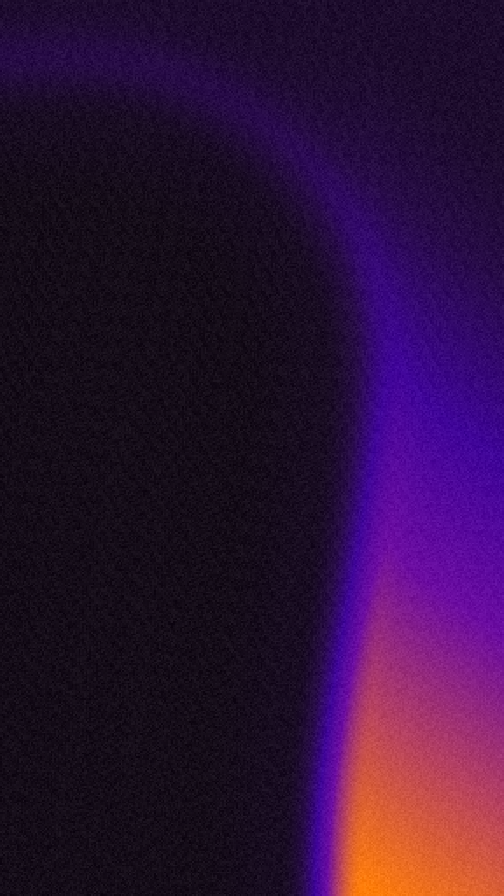
Write a Shadertoy shader that draws this background.

```glsl
// A dark rounded column with a soft glowing rim, dusted with fine grain.
// A distance field and a vertical ramp make one heat value, and a colour
// ramp turns that heat from near-black through violet to orange.

#define ASPECT       1.7778
#define ARC_CENTRE   vec2(0.139, 1.037)
#define ARC_RADIUS   0.544
#define WAIST        0.081
#define EDGE_IN      -0.045
#define EDGE_OUT     0.120
#define COOLING      0.583
#define SIDE_FALLOFF 0.70
#define RIM_GLOW     0.17
#define AMBIENT      0.085
#define GRAIN        0.045
#define GRAIN_CELLS  vec2(288.0, 512.0)

float hash(vec2 p) {
    return fract(sin(dot(p, vec2(12.9898, 78.233))) * 43758.5453);
}

// Signed distance to the column: round shoulder, narrowing to its foot
float columnDistance(vec2 p) {
    float radius = ARC_RADIUS - WAIST * (1.0 - smoothstep(0.065, 1.037, p.y));
    return length(max(p - ARC_CENTRE, 0.0)) - radius;
}

vec3 heatColour(float heat) {
    vec3 stops[6] = vec3[6](
        vec3(0.080, 0.048, 0.093),  // near-black
        vec3(0.155, 0.045, 0.280),  // deep purple
        vec3(0.250, 0.020, 0.600),  // blue violet
        vec3(0.420, 0.050, 0.630),  // purple
        vec3(0.720, 0.260, 0.370),  // rose
        vec3(1.000, 0.490, 0.040)); // orange
    vec3 colour = stops[0];
    for (int i = 1; i < 6; i++) {
        colour = mix(colour, stops[i], clamp(heat * 5.0 - float(i - 1), 0.0, 1.0));
    }
    return colour;
}

void mainImage(out vec4 fragColor, in vec2 fragCoord) {
    vec2 uv = fragCoord / iResolution.xy;
    vec2 p = uv * vec2(1.0, ASPECT);
    float d = columnDistance(p);

    // Heat falls with height and towards the right side
    float fall = p.y + SIDE_FALLOFF * max(p.x - 0.74, 0.0);
    float flame = max(1.0 - COOLING * fall, 0.0);

    // Faint band that follows the shoulder
    float rimOffset = (d - 0.04) / 0.085;
    float rim = AMBIENT + RIM_GLOW * exp(-rimOffset * rimOffset);

    // Soft edge, plus a trace of light inside the column
    float heat = length(vec2(flame, rim)) * smoothstep(EDGE_IN, EDGE_OUT, d);
    float spill = 0.04 * smoothstep(-0.22, -0.02, d) * (1.0 - smoothstep(-0.02, 0.06, d));
    vec3 colour = heatColour(heat + spill);

    // Film grain
    vec2 cell = floor(uv * GRAIN_CELLS);
    float noise = hash(cell) + hash(cell + 37.0) - 1.0;
    colour += GRAIN * noise;

    fragColor = vec4(clamp(colour, 0.0, 1.0), 1.0);
}
```
